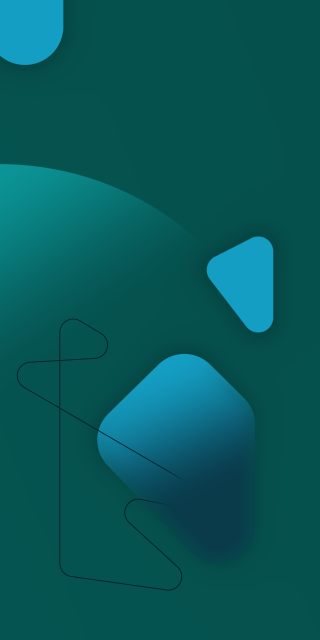
Write a Shadertoy shader that draws this background.

```glsl
// Flat teal backdrop with a fading disc, three rounded blue shapes and a thin looping line.
// Shapes are rounded distance fields; the line is a chain of arcs joined by their tangents.
// Units: the canvas is 1 wide and 2 high, origin at the lower left.

const vec3 TEAL = vec3(0.020, 0.322, 0.310);
const vec3 DISC_TEAL = vec3(0.045, 0.590, 0.600);
const vec3 SKY_BLUE = vec3(0.078, 0.620, 0.765);
const vec3 DEEP_BLUE = vec3(0.036, 0.230, 0.292);
const vec3 INK = vec3(0.015, 0.100, 0.140);

const vec2 DISC_CENTER = vec2(0.0, 0.5625);
const float DISC_RADIUS = 0.9245;
const vec2 PILL_CENTER = vec2(0.078, 1.917);
const float PILL_RADIUS = 0.120;
const float TRIANGLE_ROUND = 0.047;
const float BLOB_ROUND = 0.115;
const float SHADOW_SIZE = 0.035;
const float SHADOW_STRENGTH = 0.16;
const float LINE_HALF_WIDTH = 0.0014;
const float BEND = 0.042;

// Corner centres; a repeated corner makes a triangle
const vec2 TRIANGLE[4] = vec2[4](vec2(0.807, 1.214), vec2(0.693, 1.156),
                                 vec2(0.807, 1.008), vec2(0.807, 1.008));
const vec2 BLOB[4] = vec2[4](vec2(0.576, 0.779), vec2(0.419, 0.625),
                             vec2(0.682, 0.352), vec2(0.682, 0.674));

// Line bends: centre and signed radius (positive turns left)
const int BENDS = 8;
const vec3 PATH[8] = vec3[8](
    vec3(0.604, 0.482, 0.0), vec3(0.096, 0.826, -BEND),
    vec3(0.294, 0.922, BEND), vec3(0.229, 0.961, BEND),
    vec3(0.229, 0.240, BEND), vec3(0.526, 0.198, BEND),
    vec3(0.432, 0.398, -BEND), vec3(0.552, 0.417, 0.0));

float cross2(vec2 a, vec2 b) { return a.x * b.y - a.y * b.x; }

float segmentDistance(vec2 p, vec2 a, vec2 b) {
    vec2 e = b - a;
    return length(p - a - e * clamp(dot(p - a, e) / max(dot(e, e), 1e-6), 0.0, 1.0));
}

float quadDistance(vec2 p, vec2 corners[4]) {
    float d = 1e3, side = 1.0;
    for (int i = 0; i < 4; i++) {
        vec2 a = corners[i], b = corners[(i + 1) % 4];
        d = min(d, segmentDistance(p, a, b));
        bool above = p.y >= a.y, below = p.y < b.y;
        bool left = cross2(b - a, p - a) > 0.0;
        if (above == below && above == left) side = -side;
    }
    return side * d;
}

// Normal of the tangent that joins two signed circles
vec2 tangentNormal(vec3 a, vec3 b) {
    vec2 e = b.xy - a.xy;
    float len = length(e), k = (a.z - b.z) / len;
    e /= len;
    return e * k + vec2(e.y, -e.x) * sqrt(max(1.0 - k * k, 0.0));
}

float pathDistance(vec2 p) {
    float d = 1e3;
    vec2 entry = vec2(0.0);
    for (int i = 0; i < BENDS - 1; i++) {
        vec3 a = PATH[i], b = PATH[i + 1];
        vec2 n = tangentNormal(a, b), q = p - a.xy;
        d = min(d, segmentDistance(p, a.xy + n * a.z, b.xy + n * b.z));
        // Arc between the incoming and outgoing tangents
        if (i > 0 && cross2(entry, q) > 0.0 == a.z > 0.0 && cross2(q, n * a.z) * a.z > 0.0)
            d = min(d, abs(length(q) - abs(a.z)));
        entry = n * b.z;
    }
    return d;
}

float cover(float d, float pixel) { return 1.0 - smoothstep(-0.7 * pixel, 0.7 * pixel, d); }

vec3 castShadow(vec3 color, float d) {
    return color * (1.0 - SHADOW_STRENGTH * exp(-max(d, 0.0) / SHADOW_SIZE));
}

void mainImage(out vec4 fragColor, in vec2 fragCoord) {
    float pixel = 2.0 / iResolution.y;
    vec2 p = fragCoord * pixel;

    // Backdrop, a touch brighter at the lower left
    vec3 color = TEAL * (1.02 - 0.04 * smoothstep(0.0, 1.6, p.x + 0.4 * p.y));

    // Disc lit from the upper left
    float discLight = 1.0 - smoothstep(-1.30, -0.64, dot(p, vec2(0.54, -0.84)));
    float disc = cover(length(p - DISC_CENTER) - DISC_RADIUS, pixel);
    color = mix(color, DISC_TEAL, disc * discLight);

    // Pill hanging from the top edge, and the small triangle
    vec2 q = p - PILL_CENTER;
    float pill = length(vec2(q.x, min(q.y, 0.0))) - PILL_RADIUS;
    float triangle = quadDistance(p, TRIANGLE) - TRIANGLE_ROUND;
    float flatShapes = min(pill, triangle);
    color = mix(castShadow(color, flatShapes), SKY_BLUE, cover(flatShapes, pixel));

    // Large blob, its lower rim melting into the backdrop
    float blob = quadDistance(p, BLOB) - BLOB_ROUND;
    float depth = smoothstep(-0.58, -0.13, dot(p, vec2(0.42, -0.91)));
    float rim = 0.45 * depth * smoothstep(-0.06, 0.0, blob);
    vec3 blobColor = mix(mix(SKY_BLUE, DEEP_BLUE, depth), TEAL, rim);
    color = mix(castShadow(color, blob + 0.02 * depth), blobColor, cover(blob, pixel));

    // Thin line, fading at both ends
    float ends = smoothstep(0.0, 0.12, length(p - PATH[0].xy))
               * smoothstep(0.0, 0.10, length(p - PATH[BENDS - 1].xy));
    float ink = cover(pathDistance(p) - LINE_HALF_WIDTH, pixel);
    color = mix(color, INK, 0.9 * ink * ends);

    fragColor = vec4(color, 1.0);
}
```
